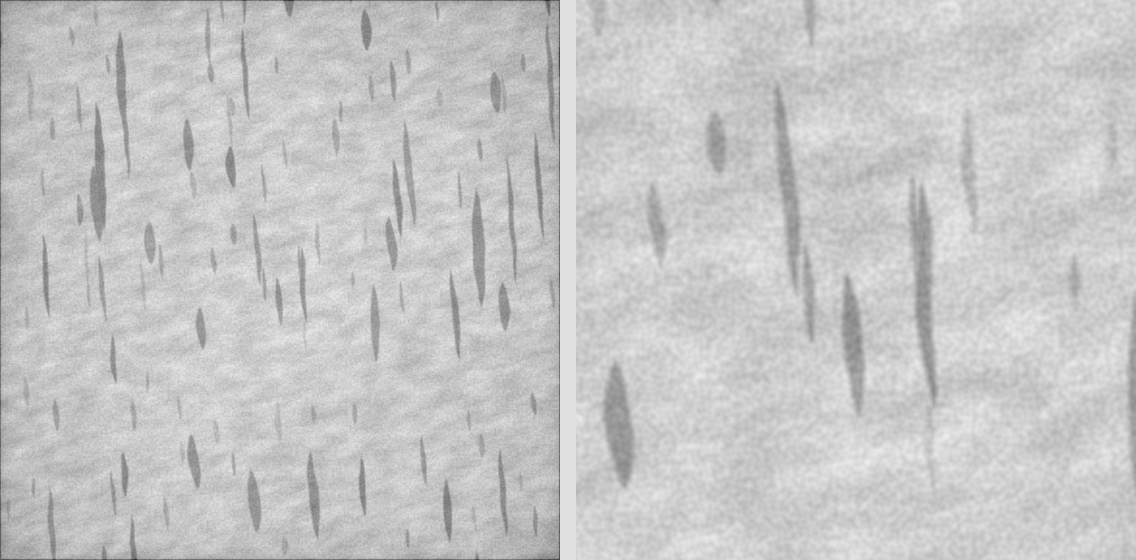
Left: the whole. Right: its middle third, enlarged.
Reproduce this texture procedurally as a three.js fragment shader.

```glsl
varying vec2 vUv;

const float PAPER = 0.81;
const float STREAK_SLOPE = 0.075;

float hash(vec2 p) {
  vec3 q = fract(vec3(p.xyx) * 0.1031);
  q += dot(q, q.yzx + 33.33);
  return fract((q.x + q.y) * q.z);
}

vec2 gradient(vec2 cell) {
  float angle = 6.2832 * hash(cell);
  return vec2(cos(angle), sin(angle));
}

float gradientNoise(vec2 p) {
  vec2 i = floor(p);
  vec2 f = fract(p);
  vec2 u = f * f * f * (f * (f * 6.0 - 15.0) + 10.0);
  vec2 e = vec2(1.0, 0.0);
  float a = dot(gradient(i), f);
  float b = dot(gradient(i + e.xy), f - e.xy);
  float c = dot(gradient(i + e.yx), f - e.yx);
  float d = dot(gradient(i + e.xx), f - e.xx);
  return mix(mix(a, b, u.x), mix(c, d, u.x), u.y);
}

// Sum of octaves, each finer and fainter
float fbm(vec2 p) {
  float sum = 0.0;
  float amplitude = 1.0;
  for (int i = 0; i < 4; i++) {
    sum += amplitude * gradientNoise(p);
    p = p * 1.9 + 17.3;
    amplitude *= 0.65;
  }
  return sum;
}

// Tapered spindle centred on the origin, 1 inside and 0 outside
float spindle(vec2 p, float halfLength, float halfWidth, float softness) {
  float t = p.y / halfLength;
  float taper = max(1.0 - t * t, 0.0);
  float edge = abs(p.x) - halfWidth * taper;
  float body = 1.0 - smoothstep(-softness, softness, edge);
  return body * smoothstep(0.0, 0.35, taper);
}

// One jittered streak per grid cell; ranges are (smallest, largest)
float streakLayer(vec2 uv, vec2 grid, float seed, float density,
                  vec2 lengths, vec2 widths, vec2 depths) {
  vec2 home = floor(uv * grid);
  float shade = 0.0;
  for (int j = -1; j <= 1; j++) {
    for (int i = -1; i <= 1; i++) {
      vec2 cell = home + vec2(float(i), float(j));
      vec2 key = cell + seed;
      vec2 jitter = vec2(hash(key + 3.7), hash(key + 11.3));
      vec2 p = uv - (cell + jitter) / grid;
      float size = hash(key + 23.9);
      float slope = STREAK_SLOPE + 0.06 * (hash(key + 31.1) - 0.5);
      p.x += slope * p.y;
      p.x += 0.004 * gradientNoise(vec2(seed + jitter.x * 40.0, uv.y * 22.0));
      float halfLength = mix(lengths.x, lengths.y, size * size);
      float halfWidth = mix(widths.x, widths.y, pow(hash(key + 47.5), 2.0));
      float depth = mix(depths.x, depths.y, hash(key + 59.3));
      float present = step(hash(key + 71.7), density);
      float mark = spindle(p, halfLength, halfWidth, 0.0026);
      shade = max(shade, present * depth * mark);
    }
  }
  return shade;
}

// Slightly slanted horizontal clouding with a broad drift
float mottle(vec2 uv) {
  vec2 slanted = vec2(uv.x, uv.y - 0.22 * uv.x);
  float clouds = fbm(slanted * vec2(17.0, 34.0));
  float drift = gradientNoise(uv * 4.0 + 5.2);
  return 0.088 * clouds + 0.035 * drift;
}

float grain(vec2 uv) {
  return 0.07 * gradientNoise(uv * 290.0) + 0.05 * gradientNoise(uv * 170.0 + 9.4);
}

// Broad falloff, a soft rim and a thin dark border
float edgeShade(vec2 uv) {
  vec2 c = uv - 0.5;
  vec2 border = min(uv, 1.0 - uv);
  float d = min(border.x, border.y);
  float corner = length(border);
  float rim = 0.09 * exp(-d / 0.012) + 0.1 * exp(-corner / 0.05);
  float line = 0.22 * (1.0 - smoothstep(0.001, 0.003, d));
  return 0.18 * dot(c, c) + rim + line;
}

void main() {
  float longStreaks = streakLayer(vUv, vec2(10.0, 6.0), 13.0, 0.72,
    vec2(0.04, 0.13), vec2(0.0045, 0.0115), vec2(0.17, 0.25));
  float shortStreaks = streakLayer(vUv, vec2(13.0, 10.0), 101.0, 0.5,
    vec2(0.018, 0.055), vec2(0.003, 0.006), vec2(0.08, 0.18));
  float streaks = max(longStreaks, shortStreaks);

  float tone = PAPER + mottle(vUv) * (1.0 - 1.5 * streaks) + grain(vUv);
  tone -= streaks + edgeShade(vUv);
  gl_FragColor = vec4(vec3(clamp(tone, 0.0, 1.0)), 1.0);
}
```
